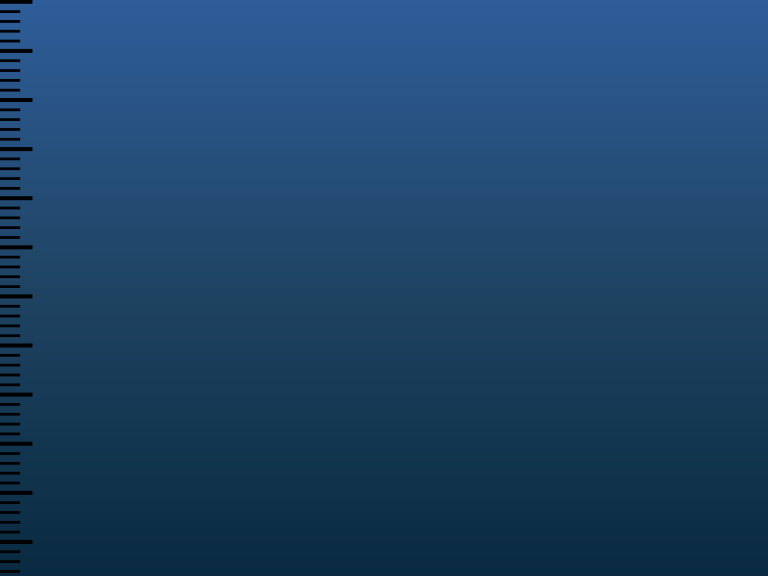
Reproduce this background procedurally as a WebGL 1 fragment shader.

```glsl
precision highp float;

uniform vec2 u_resolution;

const vec3 DEEP_COLOR = vec3(0.035, 0.165, 0.250);
const vec3 MIDDLE_COLOR = vec3(0.120, 0.265, 0.385);
const vec3 SURFACE_COLOR = vec3(0.180, 0.365, 0.600);
const vec3 TICK_COLOR = vec3(0.0, 0.0, 0.01);

// Ruler sizes, in canvas heights
const float TICK_SPACING = 0.01705;
const float FIRST_TICK = 0.0031;
const float TICKS_PER_MAJOR = 5.0;
const vec2 MINOR_SIZE = vec2(0.0350, 0.0048);
const vec2 MAJOR_SIZE = vec2(0.0564, 0.0070);

vec3 waterGradient(float height) {
  vec3 lower = mix(DEEP_COLOR, MIDDLE_COLOR, clamp(height * 2.0, 0.0, 1.0));
  return mix(lower, SURFACE_COLOR, clamp(height * 2.0 - 1.0, 0.0, 1.0));
}

// Coverage of the region where the signed distance is negative
float coverage(float distanceToEdge, float pixel) {
  return clamp(0.5 - distanceToEdge / pixel, 0.0, 1.0);
}

// Horizontal bars repeated downward, each starting at the left edge
float tickRow(vec2 point, float spacing, vec2 size, float pixel) {
  float offset = mod(point.y + 0.5 * spacing, spacing) - 0.5 * spacing;
  float bar = coverage(abs(offset) - 0.5 * size.y, pixel);
  return bar * coverage(point.x - size.x, pixel);
}

float rulerMask(vec2 point, float pixel) {
  float minor = tickRow(point, TICK_SPACING, MINOR_SIZE, pixel);
  float major = tickRow(point, TICK_SPACING * TICKS_PER_MAJOR, MAJOR_SIZE, pixel);
  return max(minor, major);
}

void main() {
  float pixel = 1.0 / u_resolution.y;
  vec2 position = gl_FragCoord.xy * pixel;

  // Ticks are measured from the top edge
  vec2 rulerPoint = vec2(position.x, 1.0 - position.y - FIRST_TICK);

  vec3 color = waterGradient(position.y);
  color = mix(color, TICK_COLOR, rulerMask(rulerPoint, pixel));
  gl_FragColor = vec4(color, 1.0);
}
```
